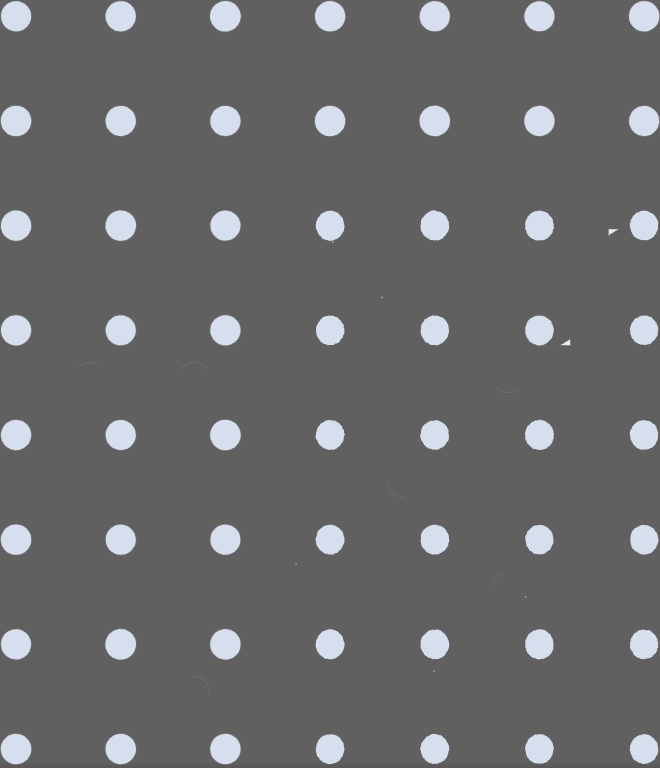
A Shadertoy shader for this pattern:

```glsl
// A square grid of pale round dots, seven across and eight down, on flat grey.
// Each dot is the nearest grid point's ellipse with a slightly ragged edge;
// hashed loops add sparse wear: faint arcs, tiny specks and two bright chips.

#define PITCH 0.1363
#define FIRST_DOT vec2(0.0209, 0.0247)
#define GRID_SIZE vec2(7.0, 8.0)
#define RADIUS_FULL vec2(0.0197, 0.0197)
#define RADIUS_WORN vec2(0.0185, 0.0193)
#define RAGGED 0.0011
#define ARC_COUNT 8
#define SPECK_COUNT 5
#define GROUND vec3(0.378, 0.378, 0.378)
#define DOT_COLOR vec3(0.842, 0.870, 0.930)
#define SHADE vec3(0.350, 0.342, 0.342)
#define CHIP_COLOR vec3(0.93, 0.93, 0.91)

float hash(vec2 p) {
    vec3 q = fract(p.xyx * 0.1031);
    q += dot(q, q.yzx + 33.33);
    return fract((q.x + q.y) * q.z);
}

float noise(vec2 p) {
    vec2 i = floor(p), f = fract(p);
    f = f * f * (3.0 - 2.0 * f);
    float low = mix(hash(i), hash(i + vec2(1, 0)), f.x);
    float high = mix(hash(i + vec2(0, 1)), hash(i + vec2(1, 1)), f.x);
    return mix(low, high, f.y);
}

// Antialiased coverage of a signed distance; px is one pixel in canvas units.
float cover(float dist, float px) {
    return clamp(0.5 - dist / px, 0.0, 1.0);
}

// Signed distance to the dot of one grid cell; worn cells are narrower.
float dotDistance(vec2 p, vec2 cell, float worn) {
    vec2 radius = mix(RADIUS_FULL, RADIUS_WORN, worn);
    radius += 0.0004 * (hash(cell + 7.0) - 0.5);
    vec2 offset = p - FIRST_DOT - cell * PITCH;
    float ragged = RAGGED * (noise(p * 380.0) - 0.5) * mix(0.4, 1.0, worn);
    return (length(offset / radius) - 1.0) * radius.x + ragged;
}

// Thin partial circles left over in the lower part of the canvas.
float arcWear(vec2 p, float width, float px) {
    float wear = 0.0;
    for (int i = 0; i < ARC_COUNT; i++) {
        vec2 seed = vec2(float(i) * 3.7 + 1.0, 19.0);
        vec2 cell = floor(vec2(hash(seed), 0.5 * hash(seed + 5.0)) * GRID_SIZE);
        vec2 d = p - FIRST_DOT - (cell + vec2(0.7, 0.55)) * PITCH;
        float facing = 6.2832 * hash(seed + 11.0);
        float along = dot(normalize(d + 1e-5), vec2(cos(facing), sin(facing)));
        float span = mix(0.92, 0.5, hash(seed + 17.0));
        float ring = cover(abs(length(d) - RADIUS_FULL.x) - 0.0006, px);
        wear = max(wear, ring * smoothstep(span, span + 0.08, along));
    }
    return wear;
}

float speckWear(vec2 p, float width, float px) {
    float wear = 0.0;
    for (int i = 0; i < SPECK_COUNT; i++) {
        vec2 seed = vec2(float(i) * 5.3 + 2.0, 43.0);
        vec2 center = vec2(width * mix(0.4, 0.95, hash(seed)), 0.1 + 0.6 * hash(seed + 3.0));
        wear = max(wear, cover(length(p - center) - 0.0009, px));
    }
    return wear;
}

// Two small wedges, pointing opposite ways, toward the right side.
float chipWear(vec2 p, float px) {
    float wear = 0.0;
    for (int i = 0; i < 2; i++) {
        float k = float(i);
        vec2 d = p - mix(vec2(0.797, 0.699), vec2(0.738, 0.553), k);
        d *= 1.0 - 2.0 * k;
        d.y -= 0.3 * d.x;
        float wedge = max(abs(d.y) - 0.32 * (0.008 - d.x), -d.x - 0.0045);
        wear = max(wear, cover(wedge, px));
    }
    return wear;
}

void mainImage(out vec4 fragColor, in vec2 fragCoord) {
    float px = 1.0 / iResolution.y;
    float width = iResolution.x * px;
    vec2 p = fragCoord * px;

    // Ground, slightly darker along the bottom edge
    vec3 color = mix(SHADE, GROUND, smoothstep(0.0, 0.009, p.y));
    color += 0.05 * arcWear(p, width, px);
    color = mix(color, DOT_COLOR, 0.7 * speckWear(p, width, px));
    color = mix(color, CHIP_COLOR, chipWear(p, px));

    // Dots: full on the left and in the top rows, worn elsewhere
    vec2 cell = clamp(round((p - FIRST_DOT) / PITCH), vec2(0.0), GRID_SIZE - 1.0);
    float worn = step(2.5, cell.x) * step(cell.y, 5.5);
    float dist = dotDistance(p, cell, worn);
    float rim = cover(dist - 0.0009, px) * (1.0 - worn);
    color = mix(color, GROUND + 0.12, 0.6 * rim);
    color = mix(color, DOT_COLOR, cover(dist, px));

    fragColor = vec4(color, 1.0);
}
```
